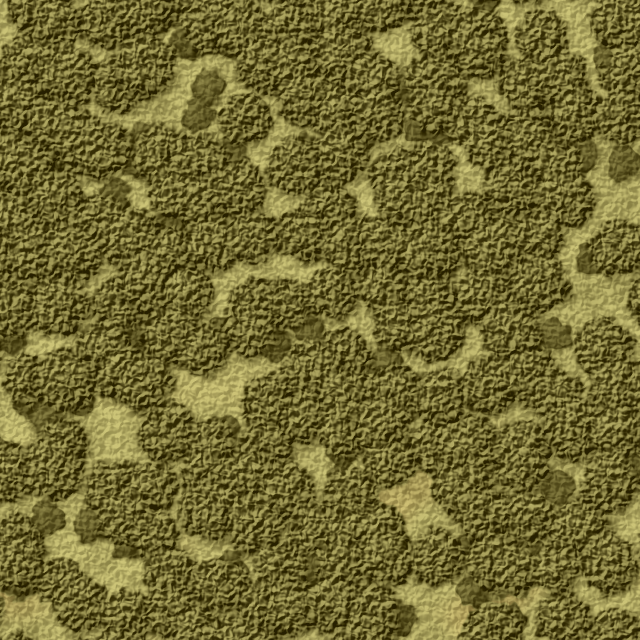
Write a three.js fragment shader that draws this texture.

```glsl
// Draws a top view of dense, rough olive shrubs with sandy clearings between them.
varying vec2 vUv;

const vec2 LIGHT = vec2(-0.6, 0.8);

vec2 hash2(vec2 p) {
  vec3 q = fract(p.xyx * vec3(0.1031, 0.1030, 0.0973));
  q += dot(q, q.yzx + 33.33);
  return fract((q.xx + q.yz) * q.zy);
}

// Gradient noise, roughly -0.7 to 0.7
float corner(vec2 cell, vec2 f, vec2 o) {
  float a = 6.2832 * hash2(cell + o).x;
  return dot(vec2(cos(a), sin(a)), f - o);
}

float gradientNoise(vec2 p) {
  vec2 i = floor(p);
  vec2 f = p - i;
  vec2 u = f * f * f * (f * (f * 6.0 - 15.0) + 10.0);
  float low = mix(corner(i, f, vec2(0.0)), corner(i, f, vec2(1.0, 0.0)), u.x);
  float high = mix(corner(i, f, vec2(0.0, 1.0)), corner(i, f, vec2(1.0)), u.x);
  return mix(low, high, u.y);
}

// Embossed relief: noise differenced along the light direction
float relief(vec2 p) {
  return gradientNoise(p - LIGHT * 0.32) - gradientNoise(p + LIGHT * 0.32);
}

// Lays scattered round clumps over a surface of (tone, roughness)
vec2 addClumps(vec2 surface, vec2 p, float cells, float radius, float share, vec2 clump) {
  vec2 home = floor(p * cells);
  for (int row = 1; row >= -1; row--) {
    for (int col = -1; col <= 1; col++) {
      vec2 cell = home + vec2(float(col), float(row));
      vec2 pick = hash2(cell + cells * 7.0);
      if (pick.x > share) continue;
      vec2 center = (cell + 0.12 + 0.76 * hash2(cell + 51.0)) / cells;
      float r = radius * mix(0.85, 1.08, pick.y);
      vec2 d = (p - center) / r;

      // Soft shadow cast away from the light
      float shade = 1.0 - smoothstep(0.7, 1.25, length(d + LIGHT * 0.12));
      surface.x *= 1.0 - 0.35 * shade;

      // Domed body, lit on one side and darker at its rim
      float dist = length(d);
      float body = 1.0 - smoothstep(0.88, 1.08, dist);
      float tone = clump.x + 0.06 * dot(d, LIGHT) - 0.07 * smoothstep(0.6, 1.0, dist);
      surface = mix(surface, vec2(tone, clump.y), body);
    }
  }
  return surface;
}

void main() {
  vec2 p = vUv + 3.0;

  // Ragged outlines
  vec2 ragged = p + 0.009 * vec2(gradientNoise(p * 70.0), gradientNoise(p * 70.0 + 40.0))
                  + 0.010 * vec2(gradientNoise(p * 27.0), gradientNoise(p * 27.0 + 70.0));

  // Sandy ground, then low smooth scrub, then tall rough shrubs
  vec2 surface = vec2(0.68 + 0.09 * gradientNoise(p * 14.0), 0.21);
  surface = addClumps(surface, ragged, 18.0, 0.026, 0.3, vec2(0.41, 0.19));
  surface = addClumps(surface, ragged, 14.0, 0.047, 0.85, vec2(0.425, 0.47));

  // Leafy grain: a main size, finer crumbs and broader lumps
  vec2 bent = p + 0.0035 * vec2(gradientNoise(p * 80.0 + 9.0), gradientNoise(p * 80.0 + 33.0));
  float grain = 0.85 * relief(bent * 125.0) + 0.5 * relief(bent * 205.0 + 19.0)
              + 0.35 * relief(p * 62.0 + 5.0);
  float tone = surface.x + surface.y * (smoothstep(-0.62, 0.62, grain) - 0.5);
  tone += 0.06 * gradientNoise(p * 30.0 + 15.0);
  tone = clamp(tone, 0.15, 0.8);

  // Olive ramp, with a trace of ochre soil in the lower clearings
  vec3 color = vec3(tone, tone - 0.03, max(0.76 * tone - 0.14, 0.0));
  float soil = smoothstep(0.1, 0.4, gradientNoise(p * 6.0)) * (1.0 - smoothstep(0.1, 0.5, vUv.y));
  color += soil * smoothstep(0.5, 0.62, surface.x) * vec3(0.01, -0.025, -0.02);

  gl_FragColor = vec4(color, 1.0);
}
```
